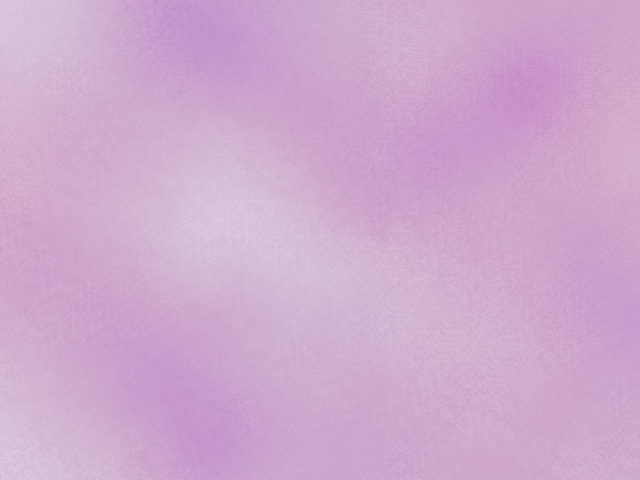
This background is drawn by a Shadertoy shader. Its source:

```glsl
// Soft mauve haze: a pale diagonal ridge and pale left corners between deeper
// violet veins. Glows around line segments are bent by smooth value noise,
// mapped through a three-colour ramp, then given a faint warm-cool drift and grain.

const vec3 DEEP = vec3(0.775, 0.565, 0.800);
const vec3 MID  = vec3(0.808, 0.660, 0.802);
const vec3 PALE = vec3(0.850, 0.775, 0.860);
const vec3 WARM_SHIFT = vec3(0.018, -0.006, -0.014);

const float BASE_TONE     = 0.485;
const float CONTRAST      = 1.25;
const float WARP_AMOUNT   = 0.09;
const float RAGGED_AMOUNT = 0.035;
const float CLOUD_AMOUNT  = 0.30;
const float MOTTLE_AMOUNT = 0.07;
const float GRAIN_AMOUNT  = 0.034;
const float GRAIN_CELLS   = 270.0;

// Segment ends in units of the canvas height.
const vec4 RIDGE      = vec4(0.45, 0.56, 0.98, 0.35);
const vec4 CROWN      = vec4(0.66, 0.95, 0.84, 0.93);
const vec4 VEIN_LEFT  = vec4(0.40, 0.98, 0.80, 0.61);
const vec4 VEIN_RIGHT = vec4(0.80, 0.61, 1.12, 0.81);
const vec4 LOW_POOL   = vec4(0.24, 0.30, 0.41, 0.08);
const vec4 SIDE_POOL  = vec4(1.24, 0.42, 1.33, 0.32);

float hash(vec2 p) {
    return fract(sin(dot(p, vec2(127.1, 311.7))) * 43758.5453);
}

float noise(vec2 p) {
    vec2 i = floor(p), f = fract(p);
    f = f * f * f * (f * (f * 6.0 - 15.0) + 10.0);
    return mix(mix(hash(i), hash(i + vec2(1, 0)), f.x),
               mix(hash(i + vec2(0, 1)), hash(i + vec2(1, 1)), f.x), f.y);
}

float fbm(vec2 p) {
    const mat2 TURN = mat2(0.8, 0.6, -0.6, 0.8);
    float sum = 0.0, weight = 0.57;
    for (int i = 0; i < 3; i++) {
        sum += weight * noise(p);
        p = TURN * p * 2.03 + 17.3;
        weight *= 0.5;
    }
    return sum;
}

// x: distance to the segment, y: position along it from 0 to 1.
vec2 segment(vec2 p, vec4 ends) {
    vec2 pa = p - ends.xy, ba = ends.zw - ends.xy;
    float t = clamp(dot(pa, ba) / dot(ba, ba), 0.0, 1.0);
    return vec2(length(pa - ba * t), t);
}

float glow(float d, float radius) {
    return exp(-d * d / (radius * radius));
}

float hazeTone(vec2 p) {
    // Bend the space broadly for uneven outlines, finely for ragged ones.
    vec2 bend = vec2(fbm(p * 3.0 + 4.7), fbm(p * 3.0 + 31.2)) - 0.5;
    vec2 ragged = vec2(fbm(p * 40.0), fbm(p * 40.0 + 63.1)) - 0.5;
    vec2 q = p + WARP_AMOUNT * bend + RAGGED_AMOUNT * ragged;

    // Pale areas.
    vec2 ridge = segment(q, RIDGE);
    float tone = BASE_TONE + mix(0.40, 0.17, ridge.y) * glow(ridge.x, 0.20);
    float corner = length(q - vec2(0.0, step(0.5, p.y)));
    tone += 0.43 * glow(corner, 0.25);
    tone += 0.12 * glow(segment(q, CROWN).x, 0.13);

    // Deep areas, strongest where the veins meet and at their outer ends.
    vec2 left = segment(q, VEIN_LEFT), right = segment(q, VEIN_RIGHT);
    float vein = max(glow(left.x, 0.13) * (0.65 + 0.35 * abs(2.0 * left.y - 1.0)),
                     glow(right.x, 0.12) * (0.7 + 0.3 * abs(2.0 * right.y - 1.0)));
    tone -= 0.30 * vein;
    vec2 low = segment(q, LOW_POOL);
    tone -= mix(0.15, 0.30, low.y) * glow(low.x, 0.10);
    tone -= 0.24 * glow(segment(q, SIDE_POOL).x, 0.13);

    // Broad clouds and small mottling.
    tone += CLOUD_AMOUNT * (fbm(p * 2.6 + 9.4) - 0.5);
    tone += MOTTLE_AMOUNT * (fbm(p * 50.0) - 0.5);
    return clamp(0.5 + CONTRAST * (tone - 0.5), 0.0, 1.0);
}

vec3 ramp(float tone) {
    vec3 low = mix(DEEP, MID, min(tone * 2.0, 1.0));
    return mix(low, PALE, max(tone * 2.0 - 1.0, 0.0));
}

void mainImage(out vec4 fragColor, in vec2 fragCoord) {
    vec2 p = fragCoord / iResolution.y;
    vec3 color = ramp(hazeTone(p));

    // Rosy patches at the left edge and upper right, cooler elsewhere.
    float warmth = 1.2 * (fbm(p * 2.2 + 52.6) - 0.55);
    warmth += 0.7 * glow(length(p - vec2(0.0, 0.65)), 0.22);
    warmth += 0.7 * glow(length(p - vec2(1.25, 0.68)), 0.24);
    warmth -= 0.5 * glow(length(p - vec2(0.40, 0.95)), 0.25);
    color += WARM_SHIFT * clamp(warmth, -1.0, 1.0);

    // Grain that comes and goes in patches.
    float patchiness = mix(0.6, 1.4, smoothstep(0.3, 0.7, fbm(p * 6.0 + 21.0)));
    color += GRAIN_AMOUNT * patchiness * (noise(p * GRAIN_CELLS) - 0.5);
    fragColor = vec4(color, 1.0);
}
```
